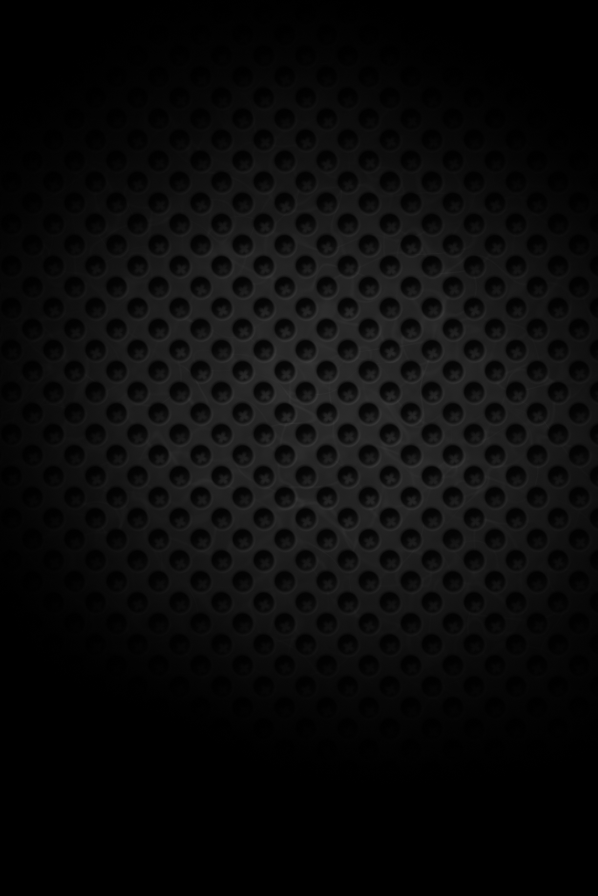
Give the GLSL for this pattern, as a Shadertoy shader.

```glsl
float hash(vec2 p) {
    vec3 h = fract(vec3(p.xyx) * 0.1031);
    h += dot(h, h.yzx + 33.33);
    return fract((h.x + h.y) * h.z);
}

float noise(vec2 p) {
    vec2 i = floor(p), f = fract(p);
    f = f * f * (3.0 - 2.0 * f);
    return mix(mix(hash(i), hash(i + vec2(1, 0)), f.x),
               mix(hash(i + vec2(0, 1)), hash(i + vec2(1, 1)), f.x), f.y);
}

mat2 rotation(float angle) {
    float c = cos(angle), s = sin(angle);
    return mat2(c, s, -s, c);
}

// Offset from the nearest hole centre of a staggered lattice
vec2 nearestHole(vec2 q) {
    vec2 a = fract(q - vec2(0.778, 0.472) + 0.5) - 0.5;
    vec2 b = fract(q - vec2(0.278, 0.972) + 0.5) - 0.5;
    return dot(a, a) < dot(b, b) ? a : b;
}

// Pool of light with a tilted, uneven outline
float spotlight(vec2 p) {
    vec2 v = rotation(0.42) * (p - vec2(0.57, 0.835));
    float r = length(v / vec2(0.475, 0.41));
    r *= 0.93 + 0.14 * noise(p * 4.0 + 7.0);
    return max(1.04 * exp(-pow(r, 2.6)) - 0.04, 0.0);
}

// Grain, soft stains and layers of thin wandering scratches
float plateTone(vec2 q) {
    float tone = 0.134 + 0.026 * (noise(q * 0.8) - 0.5) + 0.014 * (noise(q * 6.0) - 0.5);
    for (float i = 0.0; i < 3.0; i++) {
        vec2 bent = rotation(0.7 + 1.1 * i) * q + 0.8 * noise(q * 0.9 + 20.0 + 9.0 * i);
        float ridge = abs(noise(bent * vec2(0.8, 1.7) + 31.0 * i) - 0.5);
        tone += 0.026 * smoothstep(0.06, 0.0, ridge) * noise(q * 1.3 + 40.0);
    }
    return tone;
}

// Shadowed cavity with the webs of a second sheet showing below
float holeTone(vec2 d, vec2 id) {
    float depth = smoothstep(0.16, -0.22, d.y - 0.5 * d.x);
    vec2 jitter = vec2(hash(id), hash(id + 17.0)) - 0.5;
    vec2 u = rotation(0.65 + 0.6 * jitter.x) * (d - vec2(0.02, -0.065) - 0.04 * jitter);
    float webs = smoothstep(0.085, 0.015, min(abs(u.x), abs(u.y)));
    webs *= smoothstep(0.19, 0.06, length(u));
    return 0.02 + 0.05 * depth + 0.062 * webs * (0.75 + 0.5 * hash(id + 5.0));
}

void mainImage(out vec4 fragColor, in vec2 fragCoord) {
    vec2 p = fragCoord / iResolution.x;
    vec2 q = p * 14.22;
    vec2 d = nearestHole(q);
    vec2 id = floor((q - d) * 2.0 + 0.25);
    float r = length(d);
    float soft = max(0.035, 14.22 / iResolution.x * 0.7);

    // Bevel: a thin lit lip on the lower right, dim on the upper left
    float facing = dot(d / max(r, 0.001), vec2(0.55, -0.835));
    float bevel = exp(-pow((r - 0.28) / 0.025, 2.0));
    float tone = plateTone(q) + bevel * (0.04 * max(facing, 0.0) + 0.03 * min(facing, 0.0));

    // Shadow nudges the dark disc towards the upper left
    float discRadius = length(d - vec2(-0.01, 0.015));
    float hole = 1.0 - smoothstep(0.242 - soft, 0.242 + soft, discRadius);
    tone = mix(tone, holeTone(d, id), hole);

    // Light falloff with a little dither against banding
    float shade = tone * spotlight(p) * 1.2 + (hash(floor(fragCoord)) - 0.5) / 255.0;
    fragColor = vec4(vec3(max(shade, 0.0)), 1.0);
}
```
